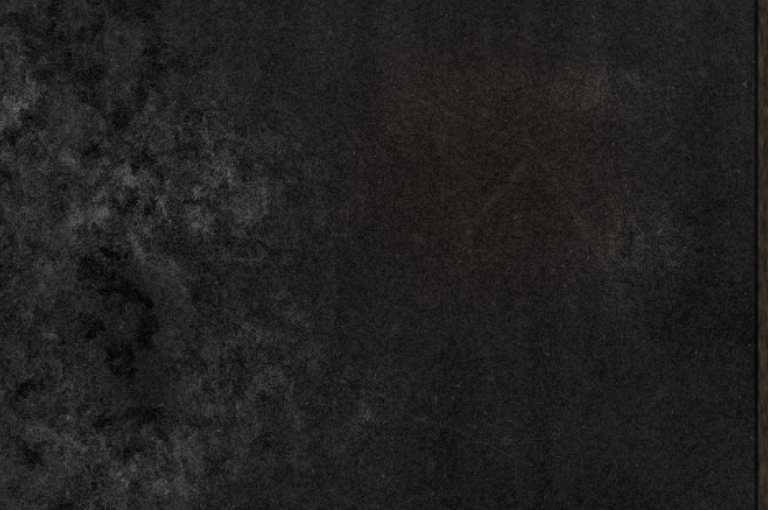
A Shadertoy shader for this texture:

```glsl
float hash(vec2 p) {
    vec3 q = fract(vec3(p.xyx) * 0.1031);
    q += dot(q, q.yzx + 33.33);
    return fract((q.x + q.y) * q.z);
}

float valueNoise(vec2 p) {
    vec2 cell = floor(p), f = fract(p);
    f = f * f * (3.0 - 2.0 * f);
    float low = mix(hash(cell), hash(cell + vec2(1, 0)), f.x);
    float high = mix(hash(cell + vec2(0, 1)), hash(cell + 1.0), f.x);
    return mix(low, high, f.y);
}

float fbm(vec2 p) {
    float sum = 0.0, weight = 0.5;
    for (int i = 0; i < 5; i++) {
        sum += weight * valueNoise(p);
        p = mat2(1.6, 1.2, -1.2, 1.6) * p + 17.3;
        weight *= 0.62;
    }
    return sum / 1.195;
}

// Scattered irregular dots: one feature point per cell, only some cells filled
float cellSpecks(vec2 p, float share, float radius) {
    vec2 cell = floor(p);
    float mask = 0.0;
    for (int y = -1; y <= 1; y++)
    for (int x = -1; x <= 1; x++) {
        vec2 id = cell + vec2(x, y);
        vec2 point = id + vec2(hash(id + 3.1), hash(id + 71.7));
        float size = radius * (0.4 + hash(id + 19.0));
        float present = step(1.0 - share, hash(id + 41.0));
        mask = max(mask, present * smoothstep(size, size * 0.3, length(p - point)));
    }
    return mask;
}

float blob(vec2 p, vec2 centre, vec2 radius) {
    vec2 d = (p - centre) / radius;
    return exp(-dot(d, d));
}

float scratch(vec2 p, vec2 a, vec2 b, float width) {
    vec2 along = b - a;
    float t = clamp(dot(p - a, along) / dot(along, along), 0.0, 1.0);
    float d = length(p - a - along * t);
    return smoothstep(width, width * 0.3, d) * (0.2 + 0.8 * valueNoise(p * 90.0));
}

// Short random scratches, each with its own place, angle and length
float looseScratches(vec2 p, float aspect) {
    float sum = 0.0;
    for (int i = 0; i < 16; i++) {
        float k = float(i);
        vec2 start = vec2(hash(vec2(k, 5.0)) * aspect, hash(vec2(k, 9.0)));
        float angle = 6.283 * hash(vec2(k, 13.0));
        float reach = 0.03 + 0.07 * hash(vec2(k, 21.0));
        vec2 end = start + reach * vec2(cos(angle), sin(angle));
        sum += scratch(p, start, end, 0.003) * (0.2 + 0.6 * hash(vec2(k, 33.0)));
    }
    return sum;
}

// Where the surface is rubbed pale; negative spots stay dark
float wearMap(vec2 p) {
    float wear = 0.55 * blob(p, vec2(0.10, 0.50), vec2(0.42, 0.48));
    wear += 0.65 * blob(p, vec2(0.38, 0.64), vec2(0.20, 0.12));
    wear += 0.70 * blob(p, vec2(0.00, 0.80), vec2(0.08, 0.12));
    wear += 0.50 * blob(p, vec2(0.27, 0.08), vec2(0.22, 0.14));
    wear += 0.50 * blob(p, vec2(0.52, 0.26), vec2(0.14, 0.13));
    wear += 0.45 * blob(p, vec2(0.74, 0.19), vec2(0.06, 0.08));
    wear += 0.45 * blob(p, vec2(1.17, 0.82), vec2(0.13, 0.04));
    wear += 0.42 * blob(p, vec2(1.25, 0.52), vec2(0.07, 0.13));
    wear -= 0.65 * blob(p, vec2(0.29, 0.26), vec2(0.06, 0.12));
    wear -= 0.40 * blob(p, vec2(0.22, 0.43), vec2(0.09, 0.06));
    return max(wear, 0.0);
}

void mainImage(out vec4 fragColor, in vec2 fragCoord) {
    vec2 p = fragCoord / iResolution.y;
    float aspect = iResolution.x / iResolution.y;
    vec2 warp = vec2(fbm(p * 12.0), fbm(p * 12.0 + 40.0)) - 0.5;
    vec2 bent = p + 0.03 * warp;

    // Broad stains, vertical runs and finely flaking pale coat
    float wear = wearMap(p + 0.14 * warp);
    float coat = fbm(bent * vec2(34.0, 26.0));
    float flakes = smoothstep(0.46, 0.64, coat);
    float chips = smoothstep(0.56, 0.70, fbm(bent * vec2(62.0, 48.0) + 25.0));
    float runs = fbm(p * vec2(18.0, 2.0) + 8.0) - 0.5;
    float tone = 0.105 + 0.020 * smoothstep(0.4, 1.0, p.y);
    tone += 0.050 * runs + 0.05 * (fbm(bent * 6.0 + 3.0) - 0.5);
    tone += wear * (0.045 + 0.065 * flakes + 0.10 * chips + 0.10 * (coat - 0.5));
    float hollows = smoothstep(0.54, 0.66, fbm(bent * 17.0 + 60.0));
    tone -= 0.06 * hollows * smoothstep(0.75, 0.1, p.x);

    // Fine grain, pale specks and dark pits
    float grain = 0.085 * (valueNoise(p * 310.0) - 0.5) + 0.085 * (fbm(p * 120.0) - 0.5);
    tone += grain * (0.85 + 0.7 * wear);
    vec2 rough = p + 0.014 * (vec2(valueNoise(p * 90.0), valueNoise(p * 90.0 + 9.0)) - 0.5);
    tone += 0.09 * cellSpecks(rough * 62.0, 0.07, 0.22);
    tone += 0.03 * cellSpecks(rough * 24.0, 0.10, 0.32);
    tone -= 0.03 * cellSpecks(rough * 75.0 + 30.0, 0.07, 0.28);

    // Scratches and two small cracks
    vec2 s = p + 0.016 * warp;
    float marks = 0.7 * scratch(s, vec2(0.91, 0.535), vec2(1.03, 0.68), 0.010);
    marks += 0.6 * scratch(s, vec2(1.02, 0.75), vec2(1.20, 0.46), 0.009);
    marks += 0.5 * scratch(s, vec2(0.78, 0.82), vec2(1.02, 0.72), 0.006);
    marks += 0.9 * scratch(s, vec2(0.46, 0.643), vec2(0.585, 0.643), 0.004);
    marks += 1.3 * scratch(s, vec2(0.43, 0.494), vec2(0.53, 0.486), 0.004);
    marks += 0.7 * scratch(s, vec2(0.79, 0.195), vec2(1.05, 0.088), 0.003);
    tone += 0.065 * (marks + looseScratches(s, aspect));
    vec2 ragged = p + 0.06 * warp;
    tone -= 0.14 * scratch(ragged, vec2(0.19, 0.50), vec2(0.25, 0.512), 0.009);
    tone -= 0.14 * scratch(ragged, vec2(0.26, 0.42), vec2(0.29, 0.405), 0.008);

    // Neutral grey with a rusty centre
    float rust = blob(p, vec2(0.95, 0.66), vec2(0.36, 0.36));
    vec3 tint = mix(vec3(1.0, 1.0, 0.975), vec3(1.08, 0.98, 0.93), rust);
    vec3 color = max(tone, 0.025) * tint;

    // Worn brown strip behind a dark seam at the right edge
    float edge = aspect - p.x;
    float strip = smoothstep(0.022, 0.018, edge);
    float seam = smoothstep(0.006, 0.001, abs(edge - 0.023));
    vec3 stripColor = vec3(0.21, 0.19, 0.155) * (0.3 + 1.1 * fbm(p * vec2(160.0, 50.0)));
    color = mix(color, stripColor, strip) * (1.0 - 0.6 * seam);
    fragColor = vec4(color, 1.0);
}
```
